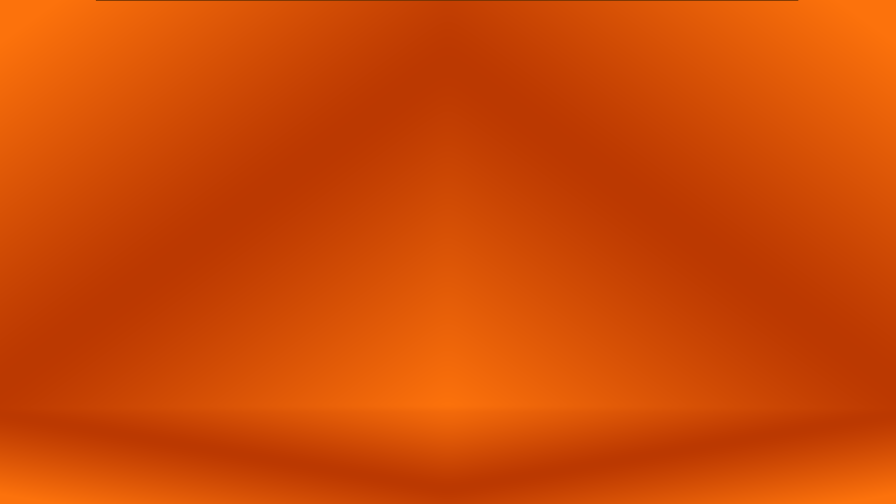
A WebGL 2 fragment shader for this background:

```glsl
#version 300 es
precision highp float;

// An orange studio backdrop: a wall shaded by a mirrored linear gradient with
// a dark tent-shaped valley, and a floor that shows the wall flipped and
// squeezed below the horizon. A thin dark rule runs along the top edge.

#define HORIZON 0.19        // height of the floor edge
#define APEX 0.868          // height of the dark valley at the centre
#define SLOPE 0.645         // drop of the valley from centre to side
#define SPAN 0.64           // distance from the valley to full brightness
#define FLOOR_SQUEEZE 4.27  // wall height per unit of floor depth
#define CREASE 0.02         // rounding of the centre fold
#define VALLEY 0.045        // rounding of the dark valley
#define FALLOFF 1.1         // contrast curve of the gradient
#define RULE_HEIGHT 0.0016  // thickness of the top rule

uniform vec2 u_resolution;
out vec4 fragColor;

const vec3 EMBER = vec3(0.734, 0.222, 0.003);
const vec3 FLAME = vec3(0.99, 0.448, 0.046);
const vec3 RULE = vec3(0.42, 0.19, 0.01);

// Absolute value with a rounded corner that still reaches zero.
float softAbs(float x, float radius) {
    return sqrt(x * x + radius * radius) - radius;
}

// Brightness of the wall, rising on both sides of the sloping valley.
float wallGlow(vec2 p) {
    float side = softAbs(2.0 * p.x - 1.0, CREASE);
    float offset = p.y - (APEX - SLOPE * side);
    float rise = clamp(softAbs(offset, VALLEY) / SPAN, 0.0, 1.0);
    return pow(rise, FALLOFF);
}

void main() {
    vec2 uv = gl_FragCoord.xy / u_resolution;
    float pixel = 1.0 / u_resolution.y;

    // Wall above the horizon, squeezed reflection below it.
    float depth = HORIZON - uv.y;
    vec2 mirrored = vec2(uv.x, HORIZON + depth * FLOOR_SQUEEZE);
    float floorGlow = wallGlow(mirrored);
    floorGlow *= 1.0 - 0.12 * exp(-max(depth, 0.0) * 25.0);
    float blend = max(0.009, pixel);
    float onFloor = smoothstep(-blend, blend, depth);
    float glow = mix(wallGlow(uv), floorGlow, onFloor);
    vec3 color = mix(EMBER, FLAME, glow);

    // Thin rule along the top, covering the middle of the width.
    float across = 0.392 - abs(uv.x - 0.499);
    float ruleX = clamp(across * u_resolution.x + 0.5, 0.0, 1.0);
    float ruleY = clamp((uv.y - 1.0 + RULE_HEIGHT) / pixel + 0.5, 0.0, 1.0);
    color = mix(color, RULE, ruleX * ruleY);

    fragColor = vec4(color, 1.0);
}
```
